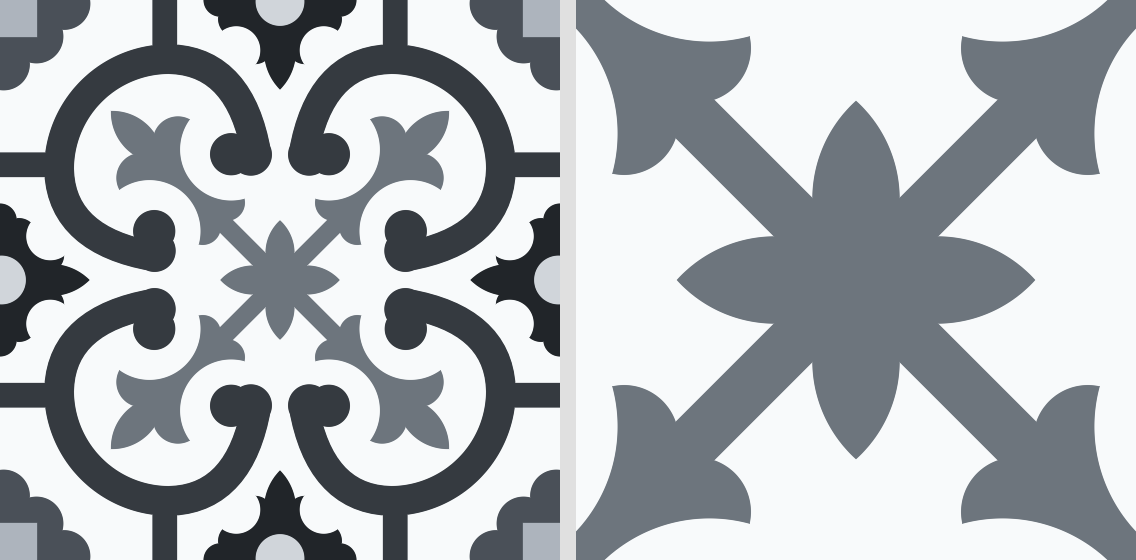
Left, the full canvas; right, a detail of the centre.
Write a Shadertoy shader that draws this pattern.

```glsl
// Cement floor tile: four C-scrolls around a leafy cross, with flowers on the edges and corners.
#define TILE 768.0
#define SCROLL_RADIUS 151.0
#define SCROLL_HALF_WIDTH 20.5
#define CURVE_STEPS 16
#define GROUND vec3(0.973, 0.980, 0.984)
#define SCROLL_GREY vec3(0.208, 0.228, 0.252)
#define LEAF_GREY vec3(0.428, 0.460, 0.492)
#define FLOWER_BLACK vec3(0.130, 0.146, 0.162)
#define CORNER_GREY vec3(0.290, 0.315, 0.345)
#define SQUARE_GREY vec3(0.678, 0.706, 0.740)
#define BUD_GREY vec3(0.815, 0.835, 0.855)

float circle(vec2 p, vec2 center, float radius) {
    return length(p - center) - radius;
}

float box(vec2 p, vec2 halfSize) {
    vec2 d = abs(p) - halfSize;
    return length(max(d, 0.0)) + min(max(d.x, d.y), 0.0);
}

// Pointed oval with its tips on the x axis
float petal(vec2 p, float halfLength, float halfWidth) {
    float radius = (halfLength * halfLength + halfWidth * halfWidth) / (2.0 * halfWidth);
    p = abs(p);
    return length(vec2(p.x, p.y + radius - halfWidth)) - radius;
}

float segment(vec2 p, vec2 a, vec2 b) {
    vec2 ab = b - a;
    return length(p - a - ab * clamp(dot(p - a, ab) / dot(ab, ab), 0.0, 1.0));
}

// Distance to a quadratic curve, walked as short segments
float curve(vec2 p, vec2 a, vec2 control, vec2 b) {
    float d = 1e5;
    vec2 last = a;
    for (int i = 1; i <= CURVE_STEPS; i++) {
        float t = float(i) / float(CURVE_STEPS);
        vec2 next = mix(mix(a, control, t), mix(control, b, t), t);
        d = min(d, segment(p, last, next));
        last = next;
    }
    return d;
}

// Ring that tapers into a curled end, tied to the border by a bar
float scroll(vec2 q) {
    vec2 center = vec2(152.0);
    float ring = abs(length(q - center) - SCROLL_RADIUS) - SCROLL_HALF_WIDTH;
    float d = max(ring, center.x - q.x);
    vec2 top = center + vec2(0.0, SCROLL_RADIUS);
    d = min(d, curve(q, top, vec2(58.0, 301.0), vec2(34.0, 182.0)) - SCROLL_HALF_WIDTH);
    d = min(d, circle(q, vec2(40.0, 172.0), 29.0));
    d = min(d, circle(q, vec2(67.0, 172.5), 29.0));
    float bar = max(abs(q.x - 158.0) - 17.0, top.y - q.y);
    return min(d, bar);
}

// Central star and the diagonal arm with its barbs and end petal
float leafCross(vec2 q) {
    vec2 arm = vec2(q.x + q.y, q.y - q.x) * inversesqrt(2.0);
    float head = box(arm - vec2(194.0, 0.0), vec2(68.0, 21.0));
    head = min(head, circle(q, vec2(73.0, 106.0), 25.0));
    head = min(head, circle(q, vec2(140.0, 190.0), 34.5));
    head = max(head, -circle(q, vec2(67.0, 179.0), 70.0));
    float d = min(head, petal(arm - vec2(277.0, 0.0), 51.0, 22.0));
    d = min(d, max(arm.y - 12.5, arm.x - 128.0));
    return min(d, petal(q.yx - vec2(37.0, 0.0), 45.0, 20.0));
}

// Half flower growing inward from the border; y is depth from the edge
float edgeFlower(vec2 p) {
    float d = circle(p, vec2(0.0), 62.0);
    d = min(d, circle(p, vec2(34.0, 64.0), 24.0));
    d = min(d, circle(p, vec2(60.0, 26.0), 25.0));
    d = max(d, -circle(p, vec2(60.0, 69.0), 33.0));
    d = min(d, circle(p, vec2(82.0, 0.0), 23.0));
    return min(d, petal(p.yx - vec2(70.0, 0.0), 53.0, 22.0));
}

// Scalloped quarter rosette
float cornerRosette(vec2 p) {
    float d = circle(p, vec2(0.0), 72.0);
    d = min(d, circle(p, vec2(88.0, 5.0), 36.0));
    return min(d, circle(p, vec2(50.0), 37.0));
}

void mainImage(out vec4 fragColor, in vec2 fragCoord) {
    // Fold the tile into one eighth
    vec2 p = abs(fragCoord / iResolution.xy - 0.5) * TILE;
    vec2 q = vec2(min(p.x, p.y), max(p.x, p.y));
    vec2 edge = vec2(q.x, 0.5 * TILE - q.y);
    vec2 corner = 0.5 * TILE - q;
    float soft = 0.6 * TILE / min(iResolution.x, iResolution.y);

    // Paint the layers
    vec3 color = GROUND;
    color = mix(color, SCROLL_GREY, smoothstep(soft, -soft, scroll(q)));
    color = mix(color, LEAF_GREY, smoothstep(soft, -soft, leafCross(q)));
    color = mix(color, FLOWER_BLACK, smoothstep(soft, -soft, edgeFlower(edge)));
    color = mix(color, BUD_GREY, smoothstep(soft, -soft, circle(edge, vec2(0.0, 2.0), 33.5)));
    color = mix(color, CORNER_GREY, smoothstep(soft, -soft, cornerRosette(corner)));
    color = mix(color, SQUARE_GREY, smoothstep(soft, -soft, box(corner, vec2(51.0))));
    fragColor = vec4(color, 1.0);
}
```
